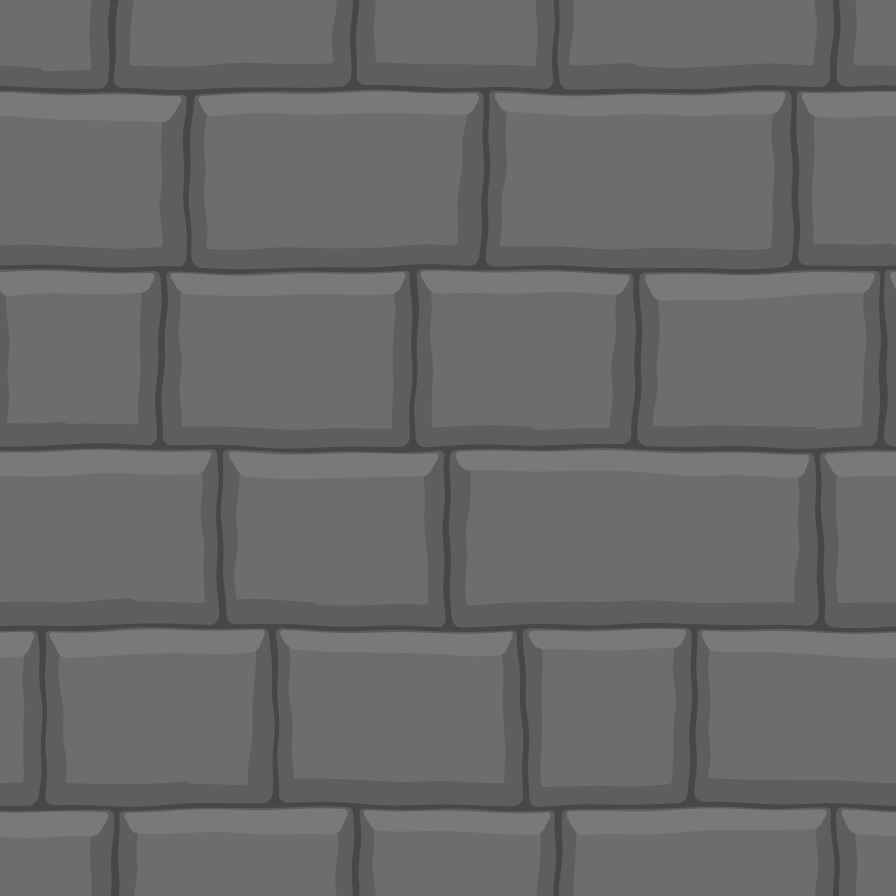
Give the GLSL for this texture, as a Shadertoy shader.

```glsl
// Grey stone wall: five staggered courses of three or four hand-cut blocks.
// Each block is layered from distances to its own sides: dark joint, shaded
// rim, flat face and a lit upper chamfer. Layered sines make edges uneven.

const float TAU = 6.2831853;
const float COURSES = 5.0;
const float TOP_JOINT = 0.1003;   // depth of the first bed joint below the top

const vec3 JOINT = vec3(0.278);
const vec3 RIM   = vec3(0.369);
const vec3 FACE  = vec3(0.429);
const vec3 LIGHT = vec3(0.474);

// Upright joints of each course; a three-block course repeats its first one
const vec4 JOINTS[5] = vec4[5](
    vec4(0.211, 0.541, 0.887, 1.211),
    vec4(0.180, 0.461, 0.710, 0.984),
    vec4(0.247, 0.500, 0.914, 1.247),
    vec4(0.047, 0.306, 0.584, 0.773),
    vec4(0.127, 0.396, 0.622, 0.931));

vec4 hash4(vec2 seed) {
    vec4 n = seed.x * vec4(0.137, 0.271, 0.389, 0.613)
           + seed.y * vec4(1.73, 2.91, 3.37, 4.19);
    return fract(sin(n) * 437.58);
}

// Uneven line, about -1 to 1
float wobble(float t, float phase) {
    return 0.6 * sin(t * 43.0 + phase) + 0.4 * sin(t * 109.0 + phase * 2.3);
}

// Intersection of two distances with a rounded corner
float roundMax(float a, float b, float radius) {
    vec2 q = vec2(a, b) + radius;
    return min(max(q.x, q.y), 0.0) + length(max(q, 0.0)) - radius;
}

float cover(float dist, float pixel) {
    return clamp(0.5 - dist / pixel, 0.0, 1.0);
}

// Seamless bending of the joints
vec2 bend(vec2 p) {
    float dx = 0.0022 * sin(TAU * (3.0 * p.y + 4.0 * p.x))
             + 0.0010 * sin(TAU * (14.0 * p.y - 3.0 * p.x));
    float dy = 0.0018 * sin(TAU * (2.0 * p.x + p.y))
             + 0.0010 * sin(TAU * (7.0 * p.x + 2.0 * p.y));
    return p + vec2(dx, dy);
}

// Left and right joints around x
vec2 blockSpan(float x, vec4 joints) {
    vec2 span = vec2(-2.0, 3.0);
    for (int i = 0; i < 4; i++) {
        for (int k = -1; k <= 1; k++) {
            float j = joints[i] + float(k);
            if (j <= x) span.x = max(span.x, j);
            else span.y = min(span.y, j);
        }
    }
    return span;
}

// side: distances to left and right joint; bed: depth below top, height above base
vec3 stone(vec2 side, vec2 bed, vec2 seed, float pixel) {
    vec4 h = hash4(seed);
    vec4 g = hash4(seed + 17.0);
    float along = side.x / (side.x + side.y);
    float down = bed.x * COURSES;
    float phase = h.x * TAU;

    // Body with tight upper and softer lower corners
    float gap = 0.0034 + 0.0009 * sin(down * 5.0 + phase);
    float upright = gap - min(side.x, side.y);
    float flatBed = 0.0025 + 0.0006 * wobble(side.x * 0.6, phase) - min(bed.x, bed.y);
    float body = roundMax(upright, flatBed, bed.x < bed.y ? 0.006 : 0.011);

    // Face with slanted sides and a small chipped step along the base
    float left = mix(mix(0.015, 0.027, h.x), mix(0.015, 0.025, h.y), down);
    float right = mix(mix(0.018, 0.028, h.z), mix(0.019, 0.034, h.w * h.w), down);
    left += 0.0011 * wobble(bed.x, phase);
    right += 0.0011 * wobble(bed.x, phase + 2.0);
    float chip = 0.003 * smoothstep(0.0, 0.02, along - mix(0.25, 0.75, g.x));
    float base = mix(0.023, 0.030, g.y) - chip * step(0.4, g.z)
               + 0.0008 * wobble(side.x * 0.7, phase + 4.0);
    float lip = mix(mix(0.024, 0.035, g.z), mix(0.024, 0.035, g.w), along)
              + 0.0008 * wobble(side.x * 0.6, phase + 1.0);
    float sides = max(left - side.x, right - side.y);
    float face = roundMax(sides, max(base - bed.y, lip - 0.003 - bed.x), 0.003);

    // Lit chamfer, tapering toward the face
    float taper = 0.004 + 0.52 * bed.x - min(side.x, side.y);
    float edge = max(0.0045 - bed.x, bed.x - lip);
    float chamfer = roundMax(taper, edge, 0.007);

    vec3 color = mix(JOINT, RIM, cover(body, pixel));
    color = mix(color, FACE, cover(face, pixel));
    return mix(color, LIGHT, cover(chamfer, pixel));
}

void mainImage(out vec4 fragColor, in vec2 fragCoord) {
    vec2 p = bend(fragCoord / iResolution.xy);
    float depth = (1.0 - p.y - TOP_JOINT) * COURSES;
    float course = mod(floor(depth), COURSES);
    float down = fract(depth);

    vec2 span = blockSpan(p.x, JOINTS[int(course)]);
    vec2 side = vec2(p.x - span.x, span.y - p.x);
    vec2 bed = vec2(down, 1.0 - down) / COURSES;
    vec2 seed = vec2(floor(fract(span.x) * 1000.0 + 0.5), course);

    fragColor = vec4(stone(side, bed, seed, 1.0 / iResolution.y), 1.0);
}
```
